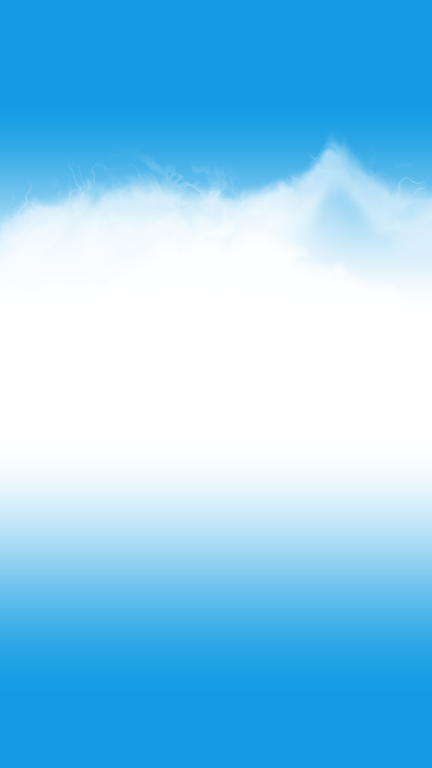
A Shadertoy shader for this background:

```glsl
const vec3 SKY_BLUE = vec3(0.078, 0.612, 0.890);
const vec3 CLOUD_WHITE = vec3(0.995, 0.998, 1.0);
const vec2 LOWER_FADE = vec2(0.09, 0.43);   // blue to white, going up
const vec2 UPPER_FADE = vec2(0.585, 0.875); // white to blue, going up
const vec2 BANK_FLOOR = vec2(0.50, 0.58);   // clouds dissolve below
const float CLOUD_TOP = 0.760;
const float INNER_TOP = 0.600;
const float BILLOW = 0.044;
const float WISP_REACH = 0.040;
const float WISP_STRENGTH = 0.22;
const int OCTAVES = 5;

float hash(vec2 p) {
    return fract(sin(dot(p, vec2(127.1, 311.7))) * 43758.5453);
}

float noise(vec2 p) {
    vec2 cell = floor(p);
    vec2 f = fract(p);
    f = f * f * (3.0 - 2.0 * f);
    float low = mix(hash(cell), hash(cell + vec2(1.0, 0.0)), f.x);
    float high = mix(hash(cell + vec2(0.0, 1.0)), hash(cell + 1.0), f.x);
    return mix(low, high, f.y);
}

float fbm(vec2 p) {
    float sum = 0.0;
    float gain = 0.5;
    for (int i = 0; i < OCTAVES; i++) {
        sum += gain * noise(p);
        p = mat2(1.6, 1.2, -1.2, 1.6) * p + 7.3;
        gain *= 0.5;
    }
    return sum;
}

float bump(float x, float centre, float width) {
    float d = (x - centre) / width;
    return exp(-d * d);
}

// Height of the cloud bank, with its tower on the right
float outerOutline(float x) {
    float tower = bump(x, 0.775, x < 0.775 ? 0.050 : 0.075);
    return CLOUD_TOP - 0.050 * exp(-x / 0.07)
        + 0.008 * bump(x, 0.28, 0.12)
        + 0.056 * tower
        + 0.016 * bump(x, 0.780, 0.130);
}

// Height of the brighter cloud in front
float innerOutline(float x) {
    return INNER_TOP + 0.088 * bump(x, 0.55, 0.30)
        + 0.016 * bump(x, 0.36, 0.05);
}

void mainImage(out vec4 fragColor, in vec2 fragCoord) {
    vec2 uv = fragCoord / iResolution.xy;
    vec2 p = vec2(uv.x * iResolution.x / iResolution.y, uv.y);

    // Sky gradient
    float white = smoothstep(LOWER_FADE.x, LOWER_FADE.y, uv.y)
        * (1.0 - smoothstep(UPPER_FADE.x, UPPER_FADE.y, uv.y));
    vec3 color = mix(SKY_BLUE, CLOUD_WHITE, white);

    // Warped noise shapes the billows
    vec2 warp = vec2(fbm(p * 15.0), fbm(p * 15.0 + 31.7)) - 0.5;
    float billow = fbm(p * 22.0 + warp * 3.0) - 0.5;
    float depth = outerOutline(uv.x) - uv.y + BILLOW * billow;
    float floorFade = smoothstep(BANK_FLOOR.x, BANK_FLOOR.y, uv.y);

    // Translucent bank, thinner on the right and hollow beneath it
    float rightSide = smoothstep(0.60, 0.85, uv.x);
    float density = mix(0.56, 0.45, rightSide)
        + mix(0.26, 0.10, rightSide) * smoothstep(0.0, 0.075, depth)
        + 0.28 * billow;
    density *= 1.0 - 0.75 * rightSide * smoothstep(0.055, 0.105, depth);
    float bank = smoothstep(-0.008, 0.028, depth) * clamp(density, 0.0, 1.0);
    color = mix(color, CLOUD_WHITE, bank * floorFade);

    // Thin curls rising from the edge
    float ridge = abs(noise(p * 26.0 + warp * 5.0) - 0.5);
    float curl = 1.0 - smoothstep(0.0, 0.12, ridge);
    float patches = smoothstep(0.48, 0.72, noise(p * vec2(17.0, 9.0) + 4.2));
    float reach = smoothstep(-WISP_REACH, 0.0, depth)
        * (1.0 - smoothstep(0.0, 0.03, depth));
    color = mix(color, CLOUD_WHITE, WISP_STRENGTH * curl * patches * reach);

    // Bright front cloud
    float innerDepth = innerOutline(uv.x) - uv.y + BILLOW * billow;
    float front = smoothstep(-0.012, 0.022, innerDepth) * floorFade;
    color = mix(color, CLOUD_WHITE, 0.85 * front);

    fragColor = vec4(color, 1.0);
}
```
